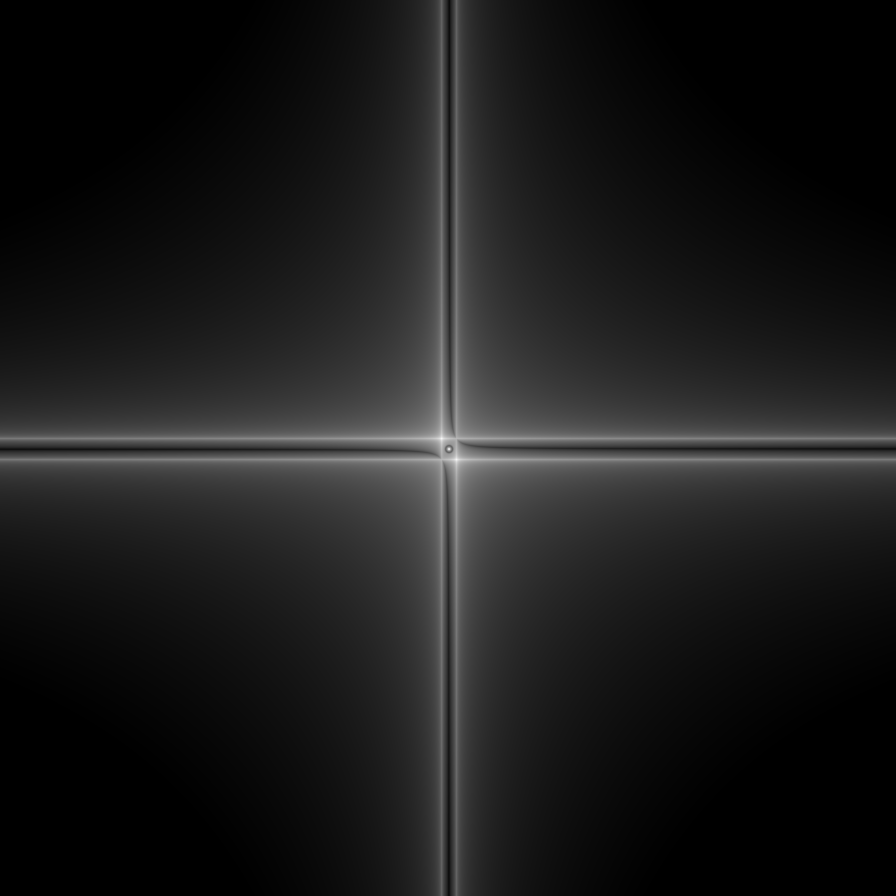
Reproduce this background procedurally as a WebGL 2 fragment shader.

```glsl
#version 300 es
precision highp float;

uniform vec2 u_resolution;
out vec4 fragColor;

const vec2 CENTER = vec2(0.5012, 0.4988);
const vec2 RAIL_OFFSET = vec2(0.0165, 0.0234);  // half gap of each rail pair, in half canvases
const vec2 RAIL_GAIN = vec2(0.078, 0.087);      // brightness of the vertical and horizontal rails
const float VALLEY_GAIN = 0.0825;               // depth of the dark hyperbola
const float BLACK_LEVEL = 0.06;
const float SOFTNESS = 0.0014;                  // rounds off the logarithmic peaks
const float CORE_RADIUS = 0.0028;
const float RING_RADIUS = 0.0075;
const float RING_WIDTH = 0.0025;
const float CORE_GLOW = 0.4;
const float RING_SHADE = 0.2;

// Logarithm of a magnitude, kept finite around zero
float softLog(float value, float softness) {
    return 0.5 * log(value * value + softness * softness);
}

// Bright poles on four rails, divided by a dark zero along x * y = constant
float crossField(vec2 p) {
    vec2 rails = p * p - RAIL_OFFSET * RAIL_OFFSET;
    vec2 railSoftness = 2.0 * RAIL_OFFSET * SOFTNESS;
    vec2 railLog = vec2(softLog(rails.x, railSoftness.x),
                        softLog(rails.y, railSoftness.y));
    float valley = p.x * p.y - RAIL_OFFSET.x * RAIL_OFFSET.y;
    float valleySoftness = SOFTNESS * (length(p) + SOFTNESS);
    return VALLEY_GAIN * softLog(valley, valleySoftness)
         - dot(RAIL_GAIN, railLog) - BLACK_LEVEL;
}

// Small bright core inside a darker ring
float coreLight(vec2 p) {
    float radius = length(p);
    float core = radius / CORE_RADIUS;
    float ring = (radius - RING_RADIUS) / RING_WIDTH;
    return CORE_GLOW * exp(-core * core) - RING_SHADE * exp(-ring * ring);
}

void main() {
    vec2 p = 2.0 * (gl_FragCoord.xy / u_resolution - CENTER);
    float light = crossField(p) + coreLight(p);
    fragColor = vec4(vec3(clamp(light, 0.0, 1.0)), 1.0);
}
```
